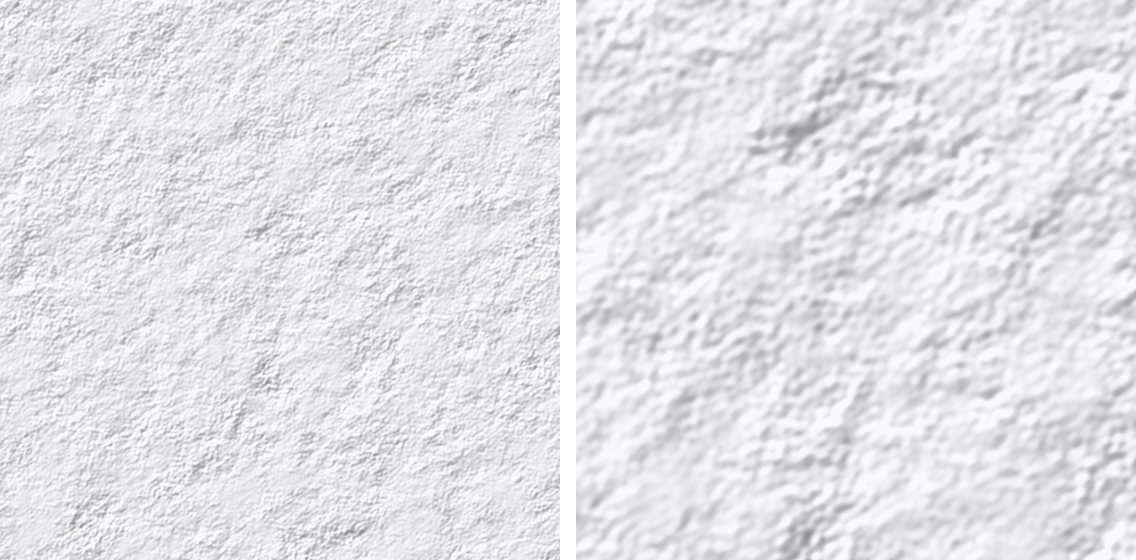
Left, the full canvas; right, a detail of the centre.
Give the GLSL for this texture, as a three.js fragment shader.

```glsl
// Rough white plaster: fractal gradient noise forms a height field, stretched
// a little along one diagonal and lit from the upper left. The slope towards
// the light sets the tone, and patches of two sizes vary the roughness.
varying vec2 vUv;

const vec2 STREAK_DIR = vec2(0.79, 0.613);  // direction the ridges run in
const float STREAK_STRETCH = 0.9;           // below 1 lengthens the ridges
const int OCTAVES = 5;
const float BASE_FREQ = 9.5;                // cells across, coarsest octave
const float SLOPE_GAIN = 1.43;              // steepness of each finer octave
const float LIGHT_STEP = 0.0012;            // half the distance for the slope
const float RELIEF = 0.365;                 // brings the slope to unit spread
const float RELIEF_LIMIT = 4.5;             // eases off the steepest slopes
const float PATCH_FREQ = 8.0;
const float CLUMP_FREQ = 23.0;
const float PATCH_ROUGHNESS = 1.0;
const float PATCH_SHADE = 0.42;
const float ROUGHNESS_MIN = 0.4;
const float MID_TONE = 0.899;
const float CONTRAST = 0.064;
const float SHADOW_BIAS = 0.008;            // deepens shadows, softens lights
const float TONE_MAX = 0.98;
const vec3 COOL_TINT = vec3(-0.002, -0.002, 0.005);

// Random vector in -1..1 for a lattice point
vec2 hashGradient(vec2 cell) {
  vec3 q = fract(cell.xyx * vec3(0.1031, 0.1030, 0.0973));
  q += dot(q, q.yzx + 33.33);
  return 2.0 * fract((q.xx + q.yz) * q.zy) - 1.0;
}

float cornerValue(vec2 cell, vec2 local, vec2 corner) {
  return dot(hashGradient(cell + corner), local - corner);
}

float gradientNoise(vec2 p) {
  vec2 cell = floor(p);
  vec2 f = fract(p);
  vec2 fade = f * f * f * (f * (f * 6.0 - 15.0) + 10.0);
  float low = mix(cornerValue(cell, f, vec2(0.0, 0.0)),
                  cornerValue(cell, f, vec2(1.0, 0.0)), fade.x);
  float high = mix(cornerValue(cell, f, vec2(0.0, 1.0)),
                   cornerValue(cell, f, vec2(1.0, 1.0)), fade.x);
  return mix(low, high, fade.y);
}

// Sum of octaves, each turned and shifted to hide the lattice
float plasterHeight(vec2 p) {
  const mat2 TURN = mat2(0.8, 0.6, -0.6, 0.8);
  float height = 0.0;
  float freq = BASE_FREQ;
  float slope = 1.0;
  for (int i = 0; i < OCTAVES; i++) {
    p = TURN * p;
    vec2 shift = vec2(17.3, 41.7) * float(i + 1);
    height += slope / freq * gradientNoise(p * freq + shift);
    freq *= 2.0;
    slope *= SLOPE_GAIN;
  }
  return height;
}

void main() {
  // Axes along and across the ridges; the light lies along the second
  vec2 acrossDir = vec2(-STREAK_DIR.y, STREAK_DIR.x);
  vec2 p = vec2(dot(vUv, STREAK_DIR) * STREAK_STRETCH, dot(vUv, acrossDir));

  // Slope that faces the light
  vec2 toLight = vec2(0.0, LIGHT_STEP);
  float facing = plasterHeight(p - toLight) - plasterHeight(p + toLight);
  float relief = RELIEF * facing / (2.0 * LIGHT_STEP);

  // Rough, darker clumps between smooth, lighter ground
  float roughPatch = gradientNoise(p * PATCH_FREQ + 71.9)
                   + gradientNoise(p * CLUMP_FREQ + 23.4);
  float roughness = max(1.0 + PATCH_ROUGHNESS * roughPatch, ROUGHNESS_MIN);
  relief = relief * roughness - PATCH_SHADE * roughPatch;
  relief /= sqrt(1.0 + relief * relief / (RELIEF_LIMIT * RELIEF_LIMIT));

  // Tone with a longer tail towards the shadows
  float tone = MID_TONE + CONTRAST * relief - SHADOW_BIAS * relief * relief;
  gl_FragColor = vec4(vec3(min(tone, TONE_MAX)) + COOL_TINT, 1.0);
}
```
